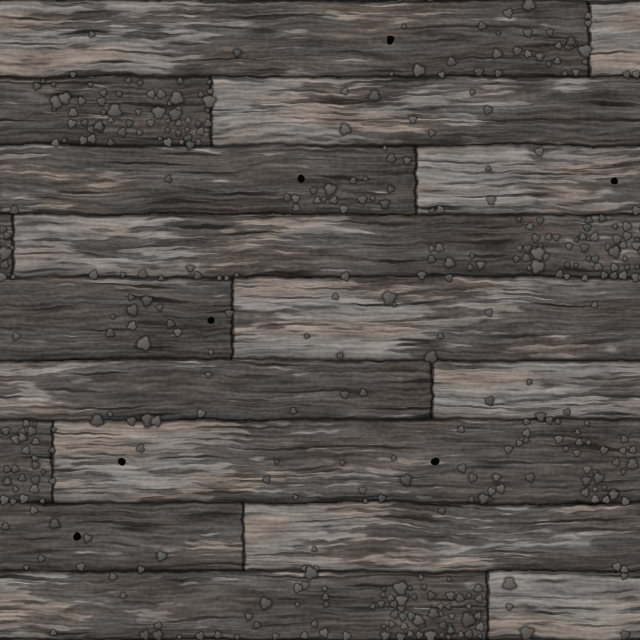
Give the GLSL for this texture, as a Shadertoy shader.

```glsl
// Weathered grey timber planks in nine rows, with flaked wear, nail holes and gravel.
#define ROWS 9
#define GAP_WIDTH 0.0055
#define JOINT_WIDTH 0.0045
#define NAIL_RADIUS 0.0066
#define WEAR 0.0
#define BARE_TONE 0.295
#define PALE_TONE 0.53
#define FINE_GRAVEL 66.0
#define COARSE_GRAVEL 42.0

const float TAU = 6.28319;
const vec3 BROWN = vec3(1.03, 0.94, 0.88);
const vec3 GREY = vec3(0.98, 0.95, 0.92);

// Per row, from the top: edges, butt joint position, amount of gravel
const float EDGES[10] = float[10](0.0, 0.12, 0.227, 0.336, 0.432, 0.563, 0.656, 0.786, 0.893, 1.0);
const float JOINTS[9] = float[9](0.92, 0.33, 0.65, 0.02, 0.363, 0.675, 0.082, 0.38, 0.762);
const float GRAVEL[9] = float[9](0.3, 0.9, 0.3, 0.9, 0.15, 0.03, 0.7, 0.05, 1.0);

struct Plank { int row; float along; float depth; float above; float below; };

float hash(vec2 p) {
    vec3 q = fract(p.xyx * 0.1031);
    q += dot(q, q.yzx + 33.33);
    return fract((q.x + q.y) * q.z);
}

vec2 gradient(vec2 corner, float period) {
    float angle = TAU * hash(mod(corner, period));
    return vec2(cos(angle), sin(angle));
}

// Gradient noise that repeats after the given period
float noise(vec2 p, float period) {
    vec2 i = floor(p), f = fract(p), e = vec2(1.0, 0.0);
    vec2 s = f * f * f * (f * (f * 6.0 - 15.0) + 10.0);
    float low = mix(dot(gradient(i, period), f), dot(gradient(i + e, period), f - e), s.x);
    float high = mix(dot(gradient(i + e.yx, period), f - e.yx), dot(gradient(i + 1.0, period), f - 1.0), s.x);
    return mix(low, high, s.y);
}

float grain(vec2 p) { return noise(p, 1024.0); }

// Finds the plank under a point, with slightly wavy edges
Plank findPlank(vec2 p) {
    float wobble = 0.006 * noise(p * 8.0, 8.0) + 0.0025 * noise(p * 48.0, 48.0);
    float depth = fract(1.0 - p.y + wobble);
    int row = 0;
    for (int i = 1; i < ROWS; i++) if (depth >= EDGES[i]) row = i;
    float along = fract(p.x - JOINTS[row] + 0.004 * noise(p * 72.0, 72.0));
    return Plank(row, along, depth, depth - EDGES[row], EDGES[row + 1] - depth);
}

// Bare wood with pale flakes that thin out along the plank
vec3 woodColor(Plank k) {
    vec2 g = vec2(k.along + float(k.row) * 7.3, k.depth);
    g.y += 0.009 * grain(g * vec2(5.0, 18.0));
    float broad = grain(g * vec2(4.0, 17.0));
    float streak = grain(g * vec2(6.0, 75.0) + 11.0);
    float fine = grain(g * vec2(17.0, 230.0) + 23.0);
    float speck = grain(g * vec2(130.0, 190.0));

    float flakes = grain(g * vec2(12.0, 115.0) + 37.0) + 0.5 * grain(g * vec2(36.0, 230.0)) + 0.9 * broad;
    float fade = mix(0.42, -0.55, smoothstep(0.0, 0.72, k.along)) + 0.3 * exp(-k.above / 0.012);
    float worn = smoothstep(-0.08, 0.28, flakes + fade + WEAR);

    float bare = BARE_TONE + 0.05 * (1.0 - k.along) + 0.07 * broad + 0.09 * streak + 0.13 * fine;
    float pale = PALE_TONE + 0.14 * streak + 0.17 * fine;
    float tone = mix(bare, pale, worn * 0.85) + 0.05 * speck;
    float crack = smoothstep(0.2, 0.48, grain(g * vec2(7.0, 125.0) + 61.0));
    tone *= 1.0 - 0.42 * crack;
    return tone * mix(GREY, BROWN, smoothstep(-0.2, 0.35, grain(g * vec2(5.0, 28.0) + 83.0)));
}

// Dark gaps between rows, butt joints and soft shade along lower edges
float edgeShade(Plank k) {
    float gap = smoothstep(0.0, GAP_WIDTH, min(k.above, k.below));
    float joint = smoothstep(0.0005, JOINT_WIDTH, min(k.along, 1.0 - k.along));
    float soft = mix(0.8, 1.0, smoothstep(0.0, 0.022, k.below));
    return mix(0.42, 1.0, gap) * mix(0.38, 1.0, joint) * soft;
}

// Coverage of nail holes: one on some rows, two on every fourth
float nailHole(Plank k, vec2 p, float pixel) {
    if (k.row == 8 || (k.row % 2 == 1 && k.row != 7)) return 0.0;
    float spacing = k.row % 4 == 2 ? 0.49 : 1.0;
    float x = p.x - 0.61 + 0.07 * float(k.row);
    x = min(abs(x), abs(x - spacing));
    float size = NAIL_RADIUS * (0.8 + 0.3 * hash(vec2(k.row, 5)));
    float d = length(vec2(x, 0.5 * (k.above - k.below))) - size + 0.002 * noise(p * 110.0, 110.0);
    return smoothstep(pixel, -pixel, d);
}

// Chance of gravel: heaped at the far plank ends and caught in some gaps
float gravelChance(vec2 p) {
    Plank k = findPlank(p);
    float clump = noise(p * 9.0 + 0.4, 9.0);
    float heap = GRAVEL[k.row] * smoothstep(0.62, 0.96, k.along + 0.2 * clump);
    float height = k.above / (k.above + k.below);
    float caught = smoothstep(0.014, 0.0, k.below) * smoothstep(0.0, 0.3, clump);
    return heap * mix(0.4, 1.0, height) + 0.5 * caught + 0.012;
}

// Lays one size of angular stones, one at most per cell
void addGravel(inout vec3 color, vec2 p, float cells, float amount, float pixel) {
    for (int n = 0; n < 9; n++) {
        vec2 cell = floor(p * cells) + vec2(n % 3 - 1, n / 3 - 1);
        vec2 id = mod(cell, cells) + cells;
        vec2 center = cell + 0.5 + 0.5 * (vec2(hash(id + 3.1), hash(id + 7.7)) - 0.5);
        if (hash(id) > amount * gravelChance(fract(center / cells))) continue;
        vec2 q = p * cells - center;
        float angle = atan(q.y, q.x), turn = TAU * hash(id + 13.3);
        float size = mix(0.22, 0.46, hash(id + 19.9));
        float d = length(q) - size * (1.0 + 0.13 * sin(3.0 * angle + turn) + 0.07 * sin(5.0 * angle - turn));
        float light = clamp(dot(q, vec2(-0.4, 0.8)) / size, -1.0, 1.0);
        float tone = 0.31 + 0.08 * hash(id + 29.3) + 0.07 * light;
        tone *= mix(1.0, 0.58, smoothstep(-0.13, 0.0, d));
        color *= mix(0.7, 1.0, smoothstep(0.0, 0.2, d));
        color = mix(color, tone * GREY, smoothstep(pixel, -pixel, d / cells));
    }
}

void mainImage(out vec4 fragColor, in vec2 fragCoord) {
    vec2 p = fragCoord / iResolution.xy;
    float pixel = 0.8 / iResolution.y;
    Plank plank = findPlank(p);
    vec3 color = woodColor(plank) * edgeShade(plank);
    addGravel(color, p, FINE_GRAVEL, 0.85, pixel);
    addGravel(color, p, COARSE_GRAVEL, 0.5, pixel);
    color = mix(color, vec3(0.015), nailHole(plank, p, pixel));
    fragColor = vec4(clamp(color, 0.0, 1.0), 1.0);
}
```
